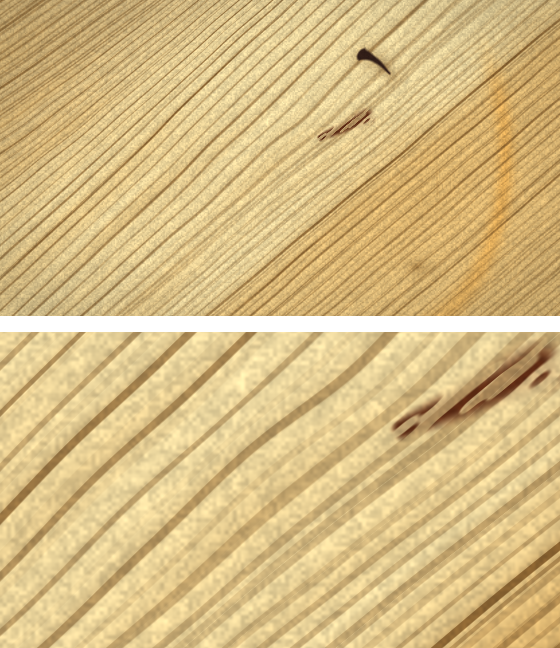
Top: the whole. Bottom: its middle third, enlarged.
Write a WebGL 1 fragment shader that draws this texture.

```glsl
precision highp float;
// Pale softwood board with diagonal growth lines, two dark knots and a faint amber ring.
// Grain space (u along, w across) is bent by noise, then cut into jittered cells that
// each hold one line; broad tints, knots, scratches and speckle are layered over it.

uniform vec2 u_resolution;

#define GRAIN_ANGLE 0.698
#define COARSE_FREQ 27.0
#define FINE_FREQ 45.0
#define LINE_WIDTH 0.0036
#define LINE_DARKNESS 0.86
#define WAVINESS 0.016
#define SPECKLE 0.25

const vec3 CREAM = vec3(0.940, 0.862, 0.640);
const vec3 HONEY = vec3(0.895, 0.740, 0.460);
const vec3 DUN = vec3(0.835, 0.715, 0.485);
const vec3 LATEWOOD = vec3(0.490, 0.335, 0.145);
const vec3 AMBER = vec3(0.950, 0.680, 0.290);
const vec3 RUST = vec3(0.360, 0.160, 0.070);
const vec3 CHAR = vec3(0.190, 0.115, 0.090);

float hash(vec2 p) {
  vec3 q = fract(vec3(p.xyx) * 0.1031);
  q += dot(q, q.yzx + 33.33);
  return fract((q.x + q.y) * q.z);
}

float noise(vec2 p) {
  vec2 i = floor(p), f = fract(p);
  f = f * f * (3.0 - 2.0 * f);
  return mix(mix(hash(i), hash(i + vec2(1.0, 0.0)), f.x),
             mix(hash(i + vec2(0.0, 1.0)), hash(i + vec2(1.0, 1.0)), f.x), f.y);
}

// Distance to a segment in x, position along it from 0 to 1 in y.
vec2 segment(vec2 p, vec2 a, vec2 b) {
  vec2 ab = b - a;
  float t = clamp(dot(p - a, ab) / dot(ab, ab), 0.0, 1.0);
  return vec2(length(p - a - ab * t), t);
}

// A dark line with a sharp lower edge and a soft upper shoulder.
float lineProfile(float d, float width, float px) {
  float core = 1.0 - smoothstep(width - px, width + px, abs(d));
  float shoulder = smoothstep(-px, px, d) * exp(-abs(d) / (width * 2.0));
  return max(core, 0.6 * shoulder);
}

// One line per cell, with random place, width and strength.
float growthLines(float u, float w, float freq, float px) {
  float cell = floor(w * freq), f = fract(w * freq);
  float place = hash(vec2(cell, freq) + 60.0), weight = hash(vec2(cell, freq + 9.0) + 60.0);
  float d = (f - mix(0.25, 0.5, place)) / freq;
  float fade = smoothstep(0.0, 0.1, f) * (1.0 - smoothstep(0.8, 1.0, f));
  float along = mix(0.5, 1.1, noise(vec2(u * 2.5, cell * 7.3 + 400.0)));
  return lineProfile(d, LINE_WIDTH * mix(0.6, 1.15, weight), px)
         * fade * along * mix(0.6, 1.0, weight);
}

void main() {
  vec2 p = gl_FragCoord.xy / u_resolution.y;
  float px = 1.0 / u_resolution.y;
  float ca = cos(GRAIN_ANGLE), sa = sin(GRAIN_ANGLE);
  float u = dot(p, vec2(ca, sa)), v = dot(p, vec2(-sa, ca));

  // Bent grain: shallower at the upper left, steeper through the middle.
  float upper = smoothstep(0.12, 0.5, v);
  float lower = 1.0 - smoothstep(-0.48, -0.36, v);
  float tilt = mix(-0.06 * smoothstep(-0.35, 0.05, v), 0.10, upper);
  float w = v + tilt * u;
  w += WAVINESS * (noise(vec2(u * 1.7, v * 3.0) + 4.0) - 0.5);
  w += 0.006 * (noise(vec2(u * 7.0, v * 14.0) + 20.0) - 0.5);
  vec2 fromKnot = (p - vec2(1.09, 0.60)) * vec2(4.0, 7.0);
  w += 0.012 * exp(-dot(fromKnot, fromKnot));

  // Broad tints and long streaks.
  float cloud = noise(p * 2.3 + 11.0);
  float streak = noise(vec2(u * 2.0, w * 24.0) + 50.0);
  vec3 color = mix(CREAM, DUN, upper * mix(0.5, 0.95, cloud));
  color = mix(color, HONEY, lower * mix(0.7, 1.0, cloud));
  color = mix(color, HONEY, 0.5 * streak * smoothstep(0.3, 0.8, cloud));

  // Amber ring on the right.
  float ring = length((p - vec2(1.25, 0.5)) / vec2(0.35, 0.55)) - 1.0;
  float ringSide = smoothstep(1.35, 1.6, p.x + 0.3 * (0.5 - p.y));
  color = mix(color, AMBER, 0.75 * ringSide * exp(-ring * ring * 160.0) * (0.4 + 0.6 * cloud));

  // Growth lines: open in the middle, crowded at both sides.
  float paleBand = smoothstep(-0.42, -0.34, w) * (1.0 - smoothstep(-0.24, -0.14, w));
  float crowded = max(max(upper, 0.8 * lower), 0.7 * paleBand);
  float lines = growthLines(u, w, COARSE_FREQ, px) * (1.0 - 0.5 * paleBand);
  lines = max(lines, growthLines(u, w, FINE_FREQ, px) * mix(0.15, 0.7, crowded));
  lines = max(lines, lineProfile(w + 0.418, 0.0042, px) * mix(0.6, 1.2, noise(vec2(u * 4.0, 3.0))));
  lines = max(lines, lineProfile(w - 0.085, 0.0036, px) * mix(0.5, 1.1, noise(vec2(u * 4.0, 8.0))));
  color = mix(color, LATEWOOD, min(LINE_DARKNESS * lines, 1.0));

  // Short fibres along the grain.
  color *= 1.0 + 0.07 * (noise(vec2(u * 22.0, w * 150.0) + 90.0) - 0.5);

  // Faint upright scratches.
  for (int i = 0; i < 4; i++) {
    float k = float(i);
    vec2 foot = vec2(1.335 + 0.05 * k, 0.36 + 0.025 * k);
    vec2 scratch = segment(p, foot, foot + vec2(-0.006, 0.17));
    float stroke = 1.0 - smoothstep(0.001, 0.001 + 1.5 * px, scratch.x);
    color = mix(color, LATEWOOD, 0.4 * stroke * (1.0 - scratch.y) * hash(vec2(k, 5.0)));
  }

  // Charred hooked knot with a smoky halo.
  vec2 q = p + vec2(0.0, 0.012 * (noise(p * 22.0) - 0.5));
  q.y -= 0.012 * cos((p.x - 1.18) * 33.0);
  vec2 hook = segment(q, vec2(1.147, 0.826), vec2(1.232, 0.772));
  float hookWidth = mix(0.016, 0.002, sqrt(hook.y));
  color = mix(color, LATEWOOD, 0.5 * exp(-hook.x * 50.0));
  color = mix(color, CHAR, 1.0 - smoothstep(hookWidth - px, hookWidth + 2.0 * px, hook.x));

  // Rusty splintered knot, and a small blurred one below.
  vec2 rust = segment(p, vec2(1.015, 0.565), vec2(1.160, 0.630));
  float splinters = noise(vec2(u * 28.0, v * 150.0) + 70.0);
  float rustMask = 1.0 - smoothstep(0.004, mix(0.016, 0.036, rust.y), rust.x);
  color = mix(color, RUST, rustMask * (0.25 + 0.75 * smoothstep(0.42, 0.62, splinters)));
  color = mix(color, LATEWOOD, 0.6 * exp(-length((p - vec2(1.32, 0.155)) * vec2(45.0, 65.0))));

  // Fine speckle and darker borders.
  float speckle = 0.65 * noise(p * 235.0) + 0.35 * noise(p * 130.0 + 31.0) - 0.5;
  color *= 1.0 + SPECKLE * speckle;
  vec2 edge = abs(gl_FragCoord.xy / u_resolution - 0.5) * 2.0;
  color *= 1.0 - 0.12 * smoothstep(0.7, 1.4, length(edge));
  gl_FragColor = vec4(color, 1.0);
}
```
